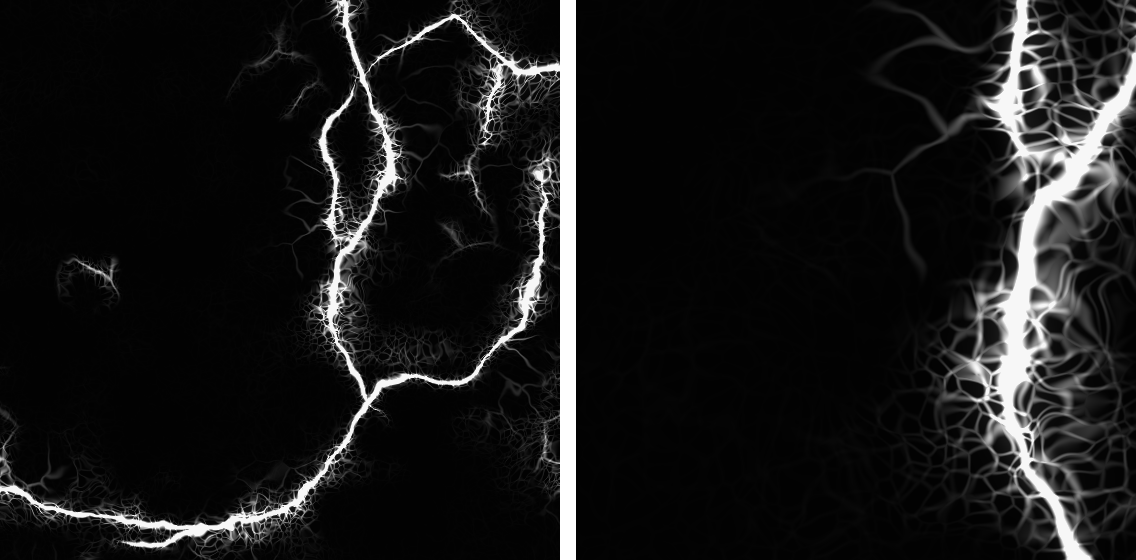
Left: the whole. Right: its middle third, enlarged.
Reproduce this texture procedurally as a Shadertoy shader.

```glsl
// Pale branching discharge on black: a few long strands follow simple curves,
// bent by layered noise. Cellular edges give the lacy fringe around them,
// the side twigs, and the sparse faint wisps in the dark areas.

#define CORE 0.0046        // half width of a strand
#define FRINGE 0.0125      // reach of the lace around a strand
#define JAG 0.038          // size of the largest bends
#define COARSE_LACE 40.0   // cells per canvas height
#define FINE_LACE 78.0
#define TWIG_CELLS 15.0
#define WISP_CELLS 9.0
#define WISP_LIGHT 0.60
#define BLACK 0.008
#define WHITE 0.97

vec2 hash2(vec2 p) {
    vec3 q = fract(p.xyx * vec3(0.1031, 0.1030, 0.0973));
    q += dot(q, q.yzx + 33.33);
    return fract((q.xx + q.yz) * q.zy);
}

// Two channels of smooth value noise, 0 to 1
vec2 noise2(vec2 p) {
    vec2 i = floor(p), f = fract(p);
    f = f * f * (3.0 - 2.0 * f);
    vec2 low = mix(hash2(i), hash2(i + vec2(1, 0)), f.x);
    vec2 high = mix(hash2(i + vec2(0, 1)), hash2(i + vec2(1, 1)), f.x);
    return mix(low, high, f.y);
}

// Cellular edge: difference of the two nearest distances, 0 on the edge
float cellEdge(vec2 p) {
    vec2 i = floor(p), f = fract(p);
    float near = 8.0, next = 8.0;
    for (int y = -1; y <= 1; y++)
    for (int x = -1; x <= 1; x++) {
        vec2 g = vec2(x, y);
        float d = length(g + hash2(i + g) - f);
        next = min(next, max(near, d));
        near = min(near, d);
    }
    return next - near;
}

float line(float edge, float width) {
    return 1.0 - smoothstep(0.0, width, edge);
}

// Distance to a strand that thins out towards both ends of its range
float strand(float across, float along, float low, float high) {
    float over = max(low - along, along - high);
    return length(vec2(across, max(over, 0.0)))
         + CORE * smoothstep(-0.07, 0.0, over);
}

// Low trunk that climbs to the right
float trunkHeight(float x) {
    return 0.085 + 0.035 * cos(9.0 * x) + 0.22 * smoothstep(0.5, 0.75, x)
         + 0.42 * pow(max(x - 0.8, 0.0) / 0.17, 3.0);
}

float strands(vec2 p) {
    float slope = (trunkHeight(p.x + 0.005) - trunkHeight(p.x - 0.005)) / 0.01;
    float trunk = (p.y - trunkHeight(p.x)) / sqrt(1.0 + slope * slope);
    float d = strand(trunk, p.y, -1.0, 0.7);

    // Swaying centre strand and its left fork
    float centre = 0.645 + 0.055 * sin(10.5 * (p.y - 0.6));
    float fork = 0.59 + 0.06 * smoothstep(0.74, 0.88, p.y);
    d = min(d, strand(p.x - centre, p.y, 0.24, 1.2));
    d = min(d, strand(p.x - fork, p.y, 0.54, 0.88));

    // Ridge at the top with a short drop, and a low root
    float ridge = max(0.985 - 0.9 * abs(p.x - 0.79), 0.87);
    d = min(d, strand(0.8 * (p.y - ridge), p.x, 0.64, 1.2));
    d = min(d, strand(p.x - 0.82 - 0.06 * p.y, p.y, 0.75, 0.92));
    float root = 0.028 + 0.3 * max(p.x - 0.3, 0.0);
    return min(d, strand(p.y - root, p.x, 0.19, 0.46));
}

void mainImage(out vec4 fragColor, in vec2 fragCoord) {
    vec2 uv = fragCoord / iResolution.y;

    // Jagged bends in three layers
    vec2 p = uv + JAG * ((noise2(uv * 9.0) - 0.5)
                + 0.40 * (noise2(uv * 28.0 + 7.0) - 0.5)
                + 0.15 * (noise2(uv * 75.0 + 3.0) - 0.5));
    vec2 q = p + 0.007 * noise2(uv * 55.0 + 19.0);
    vec2 patches = noise2(uv * 13.0 + 31.0);
    vec2 breaks = noise2(uv * 45.0 + 11.0);

    // Bright core of uneven width
    float d = strands(p);
    float width = CORE * (0.55 + 0.8 * noise2(uv * 22.0).x);
    float core = 1.0 - smoothstep(0.4 * width, 1.5 * width, d);

    // Lace, broken up and fading away from the core
    float reach = FRINGE * (0.5 + 1.5 * smoothstep(0.35, 0.8, patches.x));
    float halo = exp(-d / reach);
    float lace = 0.8 * line(cellEdge(q * COARSE_LACE), 0.20) * (0.35 + breaks.x)
               + 0.8 * line(cellEdge(q * FINE_LACE), 0.30) * (0.25 + breaks.y);

    // Side twigs near the strands
    float twigs = line(cellEdge(q * TWIG_CELLS + 5.0), 0.09)
                * exp(-d / 0.035) * smoothstep(0.45, 0.85, patches.y);

    // Scattered wisps, each with a little lace of its own
    float spots = smoothstep(0.70, 0.95, noise2(uv * 6.0 + 43.0).x);
    float wispEdge = cellEdge(q * WISP_CELLS + 23.0);
    float wisps = spots * (line(wispEdge, 0.07) + 0.6 * lace * line(wispEdge, 0.35));

    float light = core + 1.25 * halo * lace + 0.18 * halo * halo
                + 0.7 * twigs + WISP_LIGHT * wisps + 0.012 * lace * patches.y;
    fragColor = vec4(vec3(mix(BLACK, WHITE, clamp(light, 0.0, 1.0))), 1.0);
}
```
